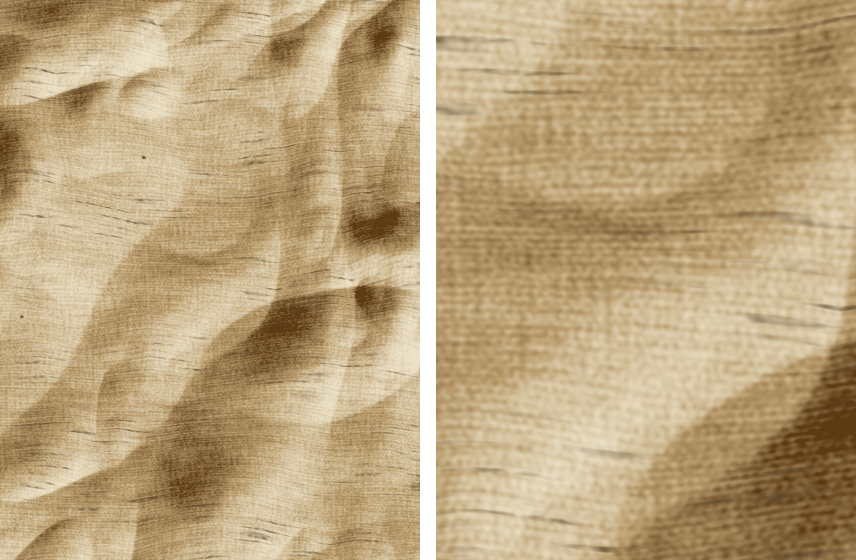
Left: the whole. Right: its middle third, enlarged.
A WebGL 2 fragment shader for this texture:

```glsl
#version 300 es
precision highp float;
// Crumpled raw silk in warm straw tones, lit from the upper left.
// A warped ridged height field gives folds and cast shadows; stretched
// noise along the threads gives the weave, streaks and dark slubs.

uniform vec2 u_resolution;
out vec4 fragColor;

const vec2 LIGHT_DIR = vec2(-0.6, 0.8);
const vec3 SHADOW_BROWN = vec3(0.36, 0.23, 0.08);
const vec3 STRAW = vec3(0.73, 0.62, 0.435);
const vec3 CREAM = vec3(0.93, 0.89, 0.79);
const vec3 SLUB_BROWN = vec3(0.34, 0.26, 0.16);

// Integer hash of a lattice cell, two values in 0..1
vec2 hash2(vec2 cell) {
    uvec2 v = uvec2(ivec2(cell)) * uvec2(1664525u, 22695477u) + 101390u;
    v.x += v.y * 1664525u;
    v.y += v.x * 22695477u;
    v ^= v >> 16u;
    v.x += v.y * 1664525u;
    v.y += v.x * 22695477u;
    v ^= v >> 16u;
    return vec2(v & 65535u) / 65535.0;
}

float cornerSlope(vec2 cell, vec2 offset) {
    float angle = 6.2832 * hash2(cell).x;
    return dot(vec2(cos(angle), sin(angle)), offset);
}

// Gradient noise, about -0.7..0.7
float noise(vec2 p) {
    vec2 i = floor(p), f = p - i;
    vec2 u = f * f * f * (f * (f * 6.0 - 15.0) + 10.0);
    vec2 e = vec2(1.0, 0.0);
    float low = mix(cornerSlope(i, f), cornerSlope(i + e, f - e), u.x);
    float high = mix(cornerSlope(i + e.yx, f - e.yx), cornerSlope(i + 1.0, f - 1.0), u.x);
    return mix(low, high, u.y);
}

// Ridge line with a slightly rounded top
float ridge(vec2 p, float rounding) {
    float n = noise(p);
    return -sqrt(n * n + rounding * rounding);
}

// Cloth height: broad swells, diagonal and upright folds, sharp crumples
float clothHeight(vec2 p) {
    vec2 q = p + 0.11 * vec2(noise(p * 2.7 + 7.3), noise(p * 2.7 + 31.7));
    vec2 along = vec2(0.6, 0.8);
    vec2 f = vec2(0.8 * dot(q, along), 1.2 * dot(q, vec2(-along.y, along.x)));
    float crumpled = smoothstep(-0.2, 0.2, noise(p * 2.6 + 53.1));
    float h = 0.13 * noise(q * 2.2 + 3.6);
    h += 0.13 * ridge(f * 3.0 + 11.4, 0.01);
    h += 0.10 * ridge(q * vec2(4.6, 2.3) + 61.2, 0.012);
    h += 0.065 * crumpled * ridge(f * 6.2 + 23.8, 0.015);
    h += 0.018 * crumpled * ridge(q * vec2(13.0, 9.0) + 37.0, 0.03);
    return h + 0.005 * noise(q * 17.0);
}

// Soft shadow found by stepping toward the light
float castShadow(vec2 p, float h, float lightSlope) {
    float blocked = 0.0;
    for (int i = 1; i <= 12; i++) {
        float reach = 0.011 * float(i);
        float rise = clothHeight(p + LIGHT_DIR * reach) - h - lightSlope * reach;
        blocked = max(blocked, rise);
    }
    return smoothstep(0.0, 0.018, blocked);
}

// Over-and-under thread pattern, faded where it is too fine to resolve
float weave(vec2 p, float threads, float pixel) {
    vec2 wobble = 1.3 * vec2(noise(p * 30.0), noise(p * 30.0 + 9.0));
    vec2 phase = 6.2832 * p * threads * vec2(0.85, 1.0) + wobble;
    float pattern = 0.6 * sin(phase.y) + 0.5 * sin(phase.x) * cos(phase.y * 0.5);
    return pattern * (1.0 - smoothstep(0.4, 0.8, threads * pixel));
}

// Uneven yarn tone: long rows, broad bands, upright threads, grain
float yarnTone(vec2 p) {
    float rows = noise(p * vec2(18.0, 200.0));
    float bands = noise(p * vec2(5.0, 60.0) + 17.0);
    float uprights = noise(p * vec2(190.0, 34.0) + 41.0);
    float grain = noise(p * vec2(190.0, 230.0) + 83.0);
    return 0.52 * rows + 0.3 * bands + 0.42 * uprights + 0.6 * grain;
}

// Hair-thin dark slubs gathered in patches
float slubs(vec2 p) {
    float patches = smoothstep(-0.2, 0.25, noise(p * vec2(3.0, 10.0) + 71.0));
    float thin = smoothstep(0.14, 0.48, noise(p * vec2(10.0, 180.0) + 5.0));
    float broken = 0.6 + 1.2 * noise(p * vec2(90.0, 180.0));
    return thin * patches * broken;
}

// Rare round knots, one candidate per cell
float knots(vec2 p, float cells) {
    vec2 cell = floor(p * cells);
    vec2 centre = 0.2 + 0.6 * hash2(cell + 90.0);
    vec2 pick = hash2(cell + 400.0);
    float d = length((fract(p * cells) - centre) * vec2(0.7, 1.0));
    float radius = 0.02 + 0.03 * pick.y;
    return step(0.95, pick.x) * (1.0 - smoothstep(radius * 0.4, radius, d));
}

vec3 silkColour(float tone) {
    float level = 0.755 + 0.135 * tone - 0.025 * tone * tone;
    vec3 dark = mix(SHADOW_BROWN, STRAW, clamp((level - 0.36) / 0.37, 0.0, 1.0));
    return mix(dark, CREAM, clamp((level - 0.73) / 0.20, 0.0, 1.0));
}

void main() {
    vec2 p = gl_FragCoord.xy / u_resolution.y;
    float h = clothHeight(p);
    float facing = (h - clothHeight(p + LIGHT_DIR * 0.003)) / 0.003;
    float shadow = castShadow(p, h, 0.62);

    // Threads bend with the folds
    vec2 threadPos = p + vec2(0.1, 0.26) * h;
    float tone = 0.1 + 1.35 * facing - 0.6 * shadow;
    tone += yarnTone(threadPos) + 0.2 * weave(threadPos, 190.0, 1.0 / u_resolution.y);

    vec3 colour = silkColour(clamp(tone, -2.2, 2.5));
    float flaws = max(0.6 * slubs(threadPos), 0.8 * knots(threadPos, 9.0));
    colour = mix(colour, SLUB_BROWN, clamp(flaws, 0.0, 0.85));
    fragColor = vec4(colour, 1.0);
}
```
